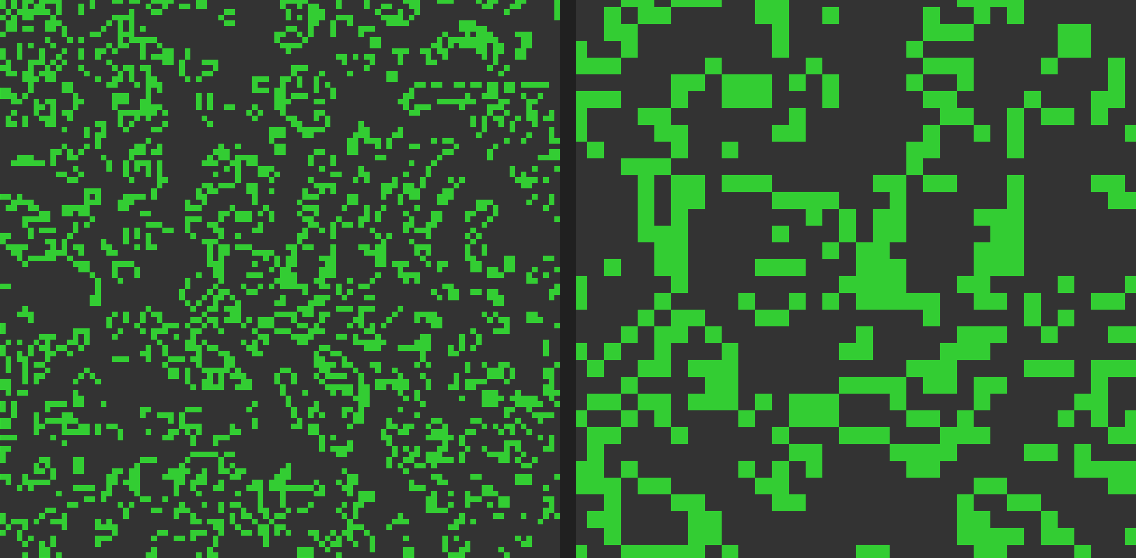
Left, the full canvas; right, a detail of the centre.
Give the GLSL for this texture, as a Shadertoy shader.

```glsl
// Green cells of a Game of Life, a few generations after a random start, on dark grey.

const int GENERATIONS = 7;
const int WINDOW = 2 * GENERATIONS + 2; // seed area that decides a 2x2 block of cells

float hash(vec2 cell) {
    return fract(sin(dot(cell, vec2(127.1, 311.7))) * 43758.5453);
}

// Adds one word of neighbours to the bitwise counters: ones, twos, four or more
void tally(uint word, inout uvec3 count) {
    uint carry = count.x & word;
    count.x ^= word;
    count.z |= count.y & carry;
    count.y ^= carry;
}

void tallyRow(uint row, inout uvec3 count) {
    tally(row << 1, count);
    tally(row >> 1, count);
}

float alive(uint row, int column) {
    return float((row >> uint(column)) & 1u);
}

// Blends the four nearest cells across a border of the given width
float blend(vec4 cells, vec2 f, float width) {
    vec2 w = clamp((f - 0.5) / width + 0.5, 0.0, 1.0);
    return mix(mix(cells.x, cells.y, w.x), mix(cells.z, cells.w, w.x), w.y);
}

void mainImage(out vec4 fragColor, in vec2 fragCoord) {
    float pixel = 100.0 / iResolution.x;
    vec2 p = fragCoord * pixel - 0.5;
    vec2 corner = floor(p) - float(GENERATIONS);

    // Random seed, one row of cells per word
    uint rows[WINDOW];
    for (int y = 0; y < WINDOW; y++) {
        rows[y] = 0u;
        for (int x = 0; x < WINDOW; x++) {
            if (hash(corner + vec2(x, y)) < 0.45) rows[y] |= 1u << uint(x);
        }
    }

    // Life rules, all cells of a row at once
    for (int g = 0; g < GENERATIONS; g++) {
        uint below = rows[0];
        for (int y = 1; y < WINDOW - 1; y++) {
            uint self = rows[y];
            uint above = rows[y + 1];
            uvec3 count = uvec3(0u);
            tallyRow(below, count);
            tallyRow(self, count);
            tallyRow(above, count);
            tally(below, count);
            tally(above, count);
            rows[y] = count.y & ~count.z & (count.x | self);
            below = self;
        }
    }

    // Crisp cells with a faintly brighter rim
    int mid = GENERATIONS;
    vec4 cells = vec4(alive(rows[mid], mid), alive(rows[mid], mid + 1),
                      alive(rows[mid + 1], mid), alive(rows[mid + 1], mid + 1));
    float sharp = blend(cells, fract(p), 0.4 * pixel);
    float soft = blend(cells, fract(p), 2.0 * pixel);
    float green = max(sharp + 0.25 * (sharp - soft), 0.0);

    fragColor = vec4(mix(vec3(0.2), vec3(0.2, 0.803, 0.2), green), 1.0);
}
```
